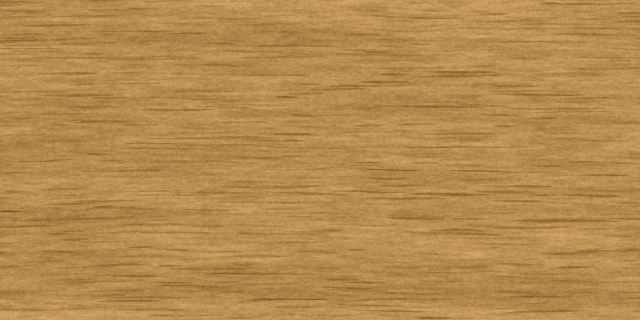
A Shadertoy shader for this texture:

```glsl
// Straight-grained oak board with dark horizontal pores and fine fibres.

float hash(vec2 p) {
    vec3 q = fract(vec3(p.xyx) * 0.1031);
    q += dot(q, q.yzx + 33.33);
    return fract((q.x + q.y) * q.z);
}

float noise(vec2 p) {
    vec2 cell = floor(p), f = fract(p);
    f = f * f * (3.0 - 2.0 * f);
    return mix(mix(hash(cell), hash(cell + vec2(1, 0)), f.x),
               mix(hash(cell + vec2(0, 1)), hash(cell + vec2(1, 1)), f.x), f.y);
}

// One scattered layer of tapered dashes, at most one per cell
float pores(vec2 p, float seed, float soft) {
    vec2 size = vec2(0.4, 0.025);
    p.y += hash(vec2(seed, 4.0)) * size.y;
    float row = floor(p.y / size.y);
    p.x += hash(vec2(row, seed + 40.0)) * size.x;
    vec2 id = vec2(floor(p.x / size.x), row) + seed * 17.0 + 60.0;
    vec2 local = (fract(p / size) - 0.5) * size;

    float halfLength = mix(0.04, 0.17, pow(hash(id + 3.1), 1.5));
    float thickness = mix(0.0018, 0.0042, hash(id + 7.7));
    local.x -= (hash(id + 11.3) - 0.5) * (size.x - 2.0 * halfLength);
    local.y -= (hash(id + 19.9) - 0.5) * 0.012 + (hash(id + 23.5) - 0.5) * 0.03 * local.x;

    float along = local.x / halfLength;
    float taper = max(1.0 - along * along, 0.0);
    float line = 1.0 - smoothstep(-soft, soft, abs(local.y) - thickness * taper);
    float present = step(hash(id + 31.7), 0.5);
    return present * line * smoothstep(0.0, 0.5, taper) * mix(0.035, 0.115, hash(id + 37.1));
}

// Soft dark growth band around a height
float band(float y, float center, float width) {
    float d = (y - center) / width;
    return exp(-d * d);
}

void mainImage(out vec4 fragColor, in vec2 fragCoord) {
    vec2 p = fragCoord / iResolution.y;
    float soft = max(0.0018, 0.5 / iResolution.y);

    // Gentle waviness of the grain
    vec2 g = p;
    g.y += 0.016 * (noise(p * vec2(2.2, 3.0) + 5.0) - 0.5);
    g.y += 0.005 * (noise(p * vec2(9.0, 14.0) + 31.0) - 0.5);

    // Broad tone, streaks, fibres and speckle
    float tone = 0.07 * (noise(g * vec2(1.3, 9.0) + 12.0) - 0.5);
    tone += 0.06 * (noise(g * vec2(4.0, 48.0) + 70.0) - 0.5);
    tone += 0.075 * (noise(g * vec2(12.0, 125.0) + 150.0) - 0.5);
    tone += 0.05 * (noise(g * vec2(45.0, 190.0) + 230.0) - 0.5);
    tone += 0.07 * (noise(p * vec2(150.0, 250.0) + 310.0) - 0.5);

    // Growth bands, uneven along the board
    float uneven = 0.5 + 0.8 * noise(g * vec2(3.0, 40.0) + 90.0);
    tone -= uneven * (0.05 * band(g.y, 0.325, 0.022) + 0.035 * band(g.y, 0.08, 0.014));

    // Pores, gathered in drifting clusters
    float cluster = 0.6 + 0.8 * noise(g * vec2(2.0, 11.0) + 47.0);
    float dark = 0.0;
    for (int i = 0; i < 5; i++) {
        dark = max(dark, pores(g, float(i) + 1.0, soft));
    }
    tone -= dark * cluster;

    vec3 oak = vec3(0.733, 0.564, 0.324);
    fragColor = vec4(clamp(oak + tone * vec3(1.0, 1.0, 0.9), 0.0, 1.0), 1.0);
}
```
